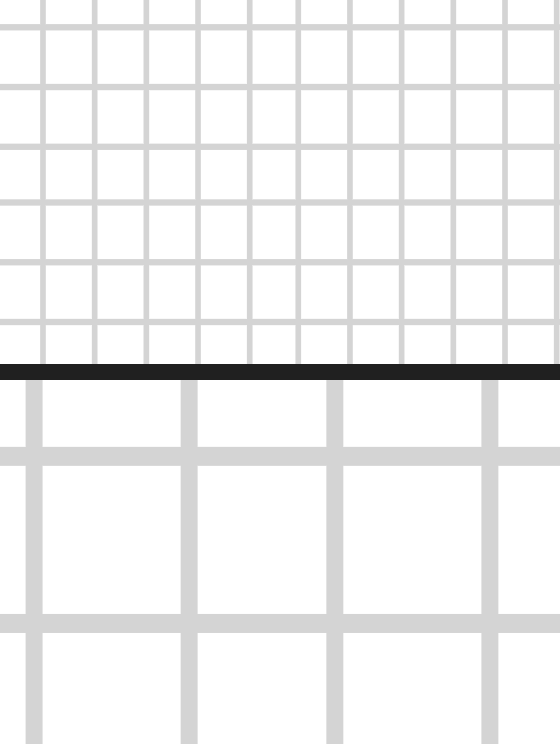
Top: the whole. Bottom: its middle third, enlarged.
A Shadertoy shader for this pattern:

```glsl
// Grey grid lines on white, with one slightly narrower column and row near the middle.

// All lengths are fractions of the canvas width and height.
#define PITCH       vec2(0.09229, 0.16416)
#define FIRST_LINE  vec2(0.07676, 0.11540)
#define LINE_WIDTH  vec2(0.01010, 0.01740)
#define SEAM        vec2(0.48900, 0.52000)
#define SEAM_CUT    vec2(0.00557, 0.01114)
#define PAPER_COLOR vec3(1.0)
#define LINE_COLOR  vec3(0.83)

// Distance on each axis to the centre of the nearest line.
vec2 lineDistance(vec2 uv) {
    // Past the seam the grid shifts back, which shortens the middle cell.
    vec2 shifted = uv + SEAM_CUT * step(SEAM, uv);
    vec2 cell = fract((shifted - FIRST_LINE) / PITCH + 0.5) - 0.5;
    return abs(cell) * PITCH;
}

void mainImage(out vec4 fragColor, in vec2 fragCoord) {
    vec2 uv = fragCoord / iResolution.xy;

    // Line coverage, smoothed over one pixel.
    vec2 inside = 0.5 * LINE_WIDTH - lineDistance(uv);
    vec2 coverage = clamp(inside * iResolution.xy + 0.5, 0.0, 1.0);
    float grid = max(coverage.x, coverage.y);

    fragColor = vec4(mix(PAPER_COLOR, LINE_COLOR, grid), 1.0);
}
```
